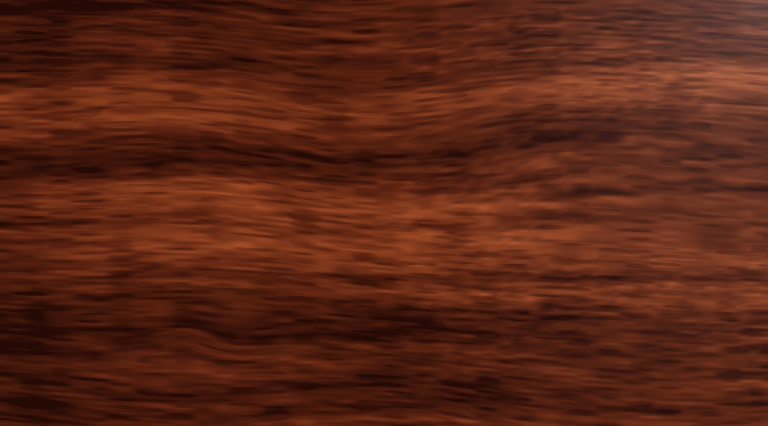
This texture is drawn by a WebGL 1 fragment shader. Its source:

```glsl
precision highp float;
uniform vec2 u_resolution;

#define DARK vec3(0.145, 0.035, 0.018)
#define MID vec3(0.360, 0.136, 0.064)
#define LIGHT vec3(0.625, 0.290, 0.145)
#define SHEEN vec3(0.055, 0.085, 0.105)
#define BASE_TONE 0.52
#define STREAK_TILT 0.05
#define WAVE_HEIGHT 0.030
#define BROAD_GRAIN 0.27
#define MEDIUM_GRAIN 0.28
#define FINE_GRAIN 0.28
#define FLECK_GRAIN 0.30
#define PORE_DEPTH 0.17

float hash(vec2 p) {
  return fract(sin(dot(p, vec2(127.1, 311.7))) * 43758.5453);
}

float noise(vec2 p) {
  vec2 i = floor(p);
  vec2 f = fract(p);
  f = f * f * (3.0 - 2.0 * f);
  float low = mix(hash(i), hash(i + vec2(1.0, 0.0)), f.x);
  float high = mix(hash(i + vec2(0.0, 1.0)), hash(i + vec2(1.0, 1.0)), f.x);
  return mix(low, high, f.y);
}

// Noise centred on zero, stretched by a separate frequency on each axis
float grain(vec2 p, float along, float across) {
  return noise(p * vec2(along, across) + across) - 0.5;
}

float band(float y, float centre, float width) {
  float d = (y - centre) / width;
  return exp(-d * d);
}

// Height followed by the growth rings: rising right, wavy, swirling at a knot
float ringHeight(vec2 p) {
  float rise = 0.06 * smoothstep(0.6, 1.4, p.x) * smoothstep(0.4, 0.75, p.y);
  float wave = WAVE_HEIGHT * grain(p, 2.2, 3.0) + 0.006 * sin(p.x * 5.0 + p.y * 4.0);
  vec2 knot = (p - vec2(0.5, 0.21)) / vec2(0.10, 0.05);
  float swirl = 0.03 * knot.x * exp(-dot(knot, knot));
  return p.y - rise + wave + swirl;
}

// Wide light and dark zones of the plank
float zones(vec2 p, float y) {
  float tone = 0.25 * band(y, 0.735, 0.040);
  tone += 0.24 * band(y, 0.45, 0.11) * (1.0 - 0.5 * smoothstep(0.8, 1.7, p.x));
  tone += 0.20 * band(y, 0.30, 0.028) * smoothstep(0.3, 0.9, p.x);
  tone -= 0.17 * band(y, 0.61, 0.045);
  tone -= 0.19 * band(y, 0.20, 0.07);
  tone -= 0.30 * band(y, 1.02, 0.14) * (1.0 - smoothstep(0.2, 1.5, p.x));
  return tone;
}

// Thin dark lines that fade in and out along the rings
float seams(vec2 p, float y) {
  float dark = 0.0;
  for (int i = 0; i < 4; i++) {
    float k = float(i);
    float centre = 0.665 - 0.155 * k + 0.02 * sin(k * 9.0);
    float strength = smoothstep(0.25, 0.75, noise(vec2(p.x * 2.0 + k * 7.0, k)));
    dark += strength * band(y, centre, 0.004 + 0.005 * noise(vec2(p.x * 4.0, k)));
  }
  return dark;
}

// Fibres from broad stripes down to short flecks and dark open pores
float fibres(vec2 p, float y) {
  vec2 ring = vec2(p.x, y);
  vec2 tilted = vec2(p.x, y + STREAK_TILT * p.x);
  float tone = BROAD_GRAIN * grain(ring, 1.1, 13.0);
  tone += MEDIUM_GRAIN * grain(ring, 2.2, 40.0);
  tone += FINE_GRAIN * grain(tilted, 9.0, 85.0);
  tone += FLECK_GRAIN * grain(tilted, 21.0, 150.0);
  float pores = smoothstep(0.55, 0.80, noise(tilted * vec2(14.0, 115.0) + 31.0));
  tone -= PORE_DEPTH * pores;
  float curl = smoothstep(0.5, 1.3, p.x) * smoothstep(0.2, 0.6, noise(ring * vec2(2.0, 7.0)));
  tone += 0.26 * curl * grain(vec2(p.x - y * 0.6, y), 42.0, 115.0);
  return tone;
}

void main() {
  vec2 uv = gl_FragCoord.xy / u_resolution;
  vec2 p = gl_FragCoord.xy / u_resolution.y;
  float y = ringHeight(p);

  float tone = BASE_TONE + zones(p, y) + fibres(p, y) - 0.24 * seams(p, y);

  // Darker left edge and lower border
  float edge = 1.0 - smoothstep(0.0, 0.22, uv.x);
  tone -= 0.17 * edge * (0.35 + 1.3 * noise(vec2(2.0, y * 9.0)));
  tone -= 0.10 * (1.0 - smoothstep(0.0, 0.3, uv.y));
  tone = clamp(tone, 0.0, 1.05);

  vec3 colour = mix(DARK, MID, min(tone * 2.0, 1.0));
  colour = mix(colour, LIGHT, max(tone * 2.0 - 1.0, 0.0));

  // Cool reflected light, strongest at the upper right
  float sheen = smoothstep(0.45, 1.0, uv.x) * mix(0.20, 0.85, uv.y);
  float corner = exp(-5.0 * length((uv - 1.0) * vec2(1.5, 1.0)));
  colour += SHEEN * (sheen + 1.2 * corner);

  gl_FragColor = vec4(colour, 1.0);
}
```
